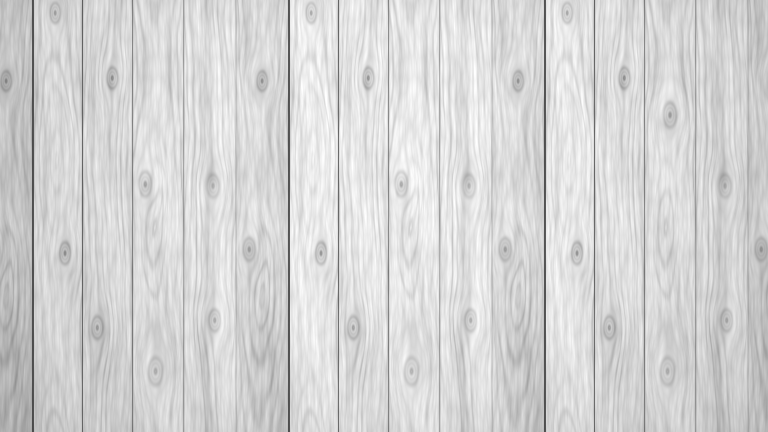
Write a WebGL 1 fragment shader that draws this texture.

```glsl
precision highp float;

uniform vec2 u_resolution;

#define REPEATS 3.0
#define PLANKS 5.0
#define FIRST_SEAM 0.043
#define PAINT vec3(0.925)
#define SEAM_COLOR vec3(0.2)
#define SEAM_HALF_WIDTH 0.0008
#define GRAIN_FREQ 58.0
#define GRAIN_DEPTH 0.095
#define FIBRE_DEPTH 0.12
#define KNOT_RADIUS vec2(0.13, 0.03)
#define VIGNETTE 0.28

float hash(vec2 p) {
  return fract(sin(dot(p, vec2(127.1, 311.7))) * 4375.85);
}

// Distance to the nearest scattered cell point
float cellular(vec2 p) {
  vec2 cell = floor(p);
  float nearest = 2.0;
  for (int y = -1; y <= 1; y++) {
    for (int x = -1; x <= 1; x++) {
      vec2 c = cell + vec2(float(x), float(y));
      vec2 point = c + vec2(hash(c), hash(c + 41.3));
      nearest = min(nearest, length(point - p));
    }
  }
  return nearest;
}

// Knot centre: x across the plank, y up the canvas
vec2 knotCentre(float plank, float k, float tile) {
  float x = 0.45 + 0.2 * sin(plank * 2.3 + k * 1.7);
  float upper = 0.75 + 0.22 * cos(plank * 1.25);
  float lower = 0.29 + 0.15 * cos(plank * 1.3 + 0.6);
  float moved = step(abs(plank - 2.0), 0.5) * step(1.5, tile) * (1.0 - k);
  return vec2(x + 0.25 * moved, mix(upper, lower, k) + 0.16 * moved);
}

// Darkening of one plank by grain, fibre and knots
float woodShade(vec2 p, float plank, float tile) {
  float bend = 0.0;
  float knots = 0.0;
  for (int n = 0; n < 2; n++) {
    float k = float(n);
    float size = 0.75 + 0.5 * hash(vec2(plank, k + 3.0));
    vec2 offset = p - knotCentre(plank, k, tile);
    float r = length(offset / (KNOT_RADIUS * size));
    bend += offset.x * 0.85 * exp(-r * r * 0.16);
    float body = 1.0 - smoothstep(0.5, 1.1, r);
    float rim = exp(-18.0 * (r - 0.95) * (r - 0.95));
    float core = 1.0 - smoothstep(0.1, 0.5, r);
    float strength = 0.5 + 0.5 * hash(vec2(plank + 7.0, k));
    knots += strength * (body * (0.07 + 0.04 * sin(r * 14.0)) + 0.15 * rim + 0.2 * core);
  }

  // Even planks show nested arches, odd planks run nearly straight
  float straight = mod(plank, 2.0);
  float wobble = 0.035 * sin(p.y * 8.0 + plank * 2.1) + 0.012 * sin(p.y * 23.0 + plank * 5.0 + p.x * 3.0);
  float heart = mix(0.45, -0.8, straight);
  float arch = 0.4 * sin(p.y * 4.2 + plank * 1.9 + 0.5);
  float phase = length(vec2(p.x - bend + wobble - heart, arch));
  phase += 0.012 * sin(phase * 19.0 + plank) + 0.008 * sin(p.y * 41.0 + p.x * 9.0);
  float lines = pow(0.5 + 0.5 * sin(phase * GRAIN_FREQ), 3.0);
  float fade = 0.65 + 0.35 * sin(phase * 9.0 + p.y * 5.0 + plank * 2.7);

  // Long fibres and fine pores
  vec2 q = vec2(p.x - bend + wobble + plank * 13.0, p.y);
  float fibre = cellular(q * vec2(9.0, 5.0)) - 0.45;
  fibre += 0.7 * (cellular(q * vec2(21.0, 22.0) + 5.0) - 0.45);

  float streakX = (p.x - 0.45 + wobble) * 9.0;
  float streak = step(abs(plank - 3.0), 0.5) * exp(-streakX * streakX);
  float blotch = 0.014 * sin(p.y * 11.0 + plank * 4.0 + p.x * 4.0);
  return lines * fade * GRAIN_DEPTH + fibre * FIBRE_DEPTH + streak * 0.08 + blotch + knots;
}

void main() {
  vec2 uv = gl_FragCoord.xy / u_resolution;
  float pixel = 1.0 / u_resolution.x;

  // Repeat and plank coordinates, with slightly uneven plank widths
  float across = (uv.x - FIRST_SEAM) * REPEATS;
  float tile = floor(across);
  float t = fract(across);
  float board = (t + 0.012 * sin(3.14159 * t)) * PLANKS;
  float plank = min(floor(board), PLANKS - 1.0);
  float side = board - plank;

  // Painted wood, darkest on the last plank of each repeat
  float shade = woodShade(vec2(side, uv.y), plank, tile);
  shade += 0.012 * sin(plank * 2.4 + 4.5);
  shade += step(3.5, plank) * (0.02 + 0.06 * side * (1.3 - uv.y));
  vec3 color = PAINT - shade;

  // Soft light from above the middle
  vec2 away = uv - vec2(0.52, 0.65);
  color *= 1.0 - VIGNETTE * (away.x * away.x * 1.6 + away.y * away.y * 0.6);

  // Seams weaken across each repeat
  float seam = mod(floor(board + 0.5), PLANKS);
  float gap = min(side, 1.0 - side) / (REPEATS * PLANKS);
  float halfWidth = SEAM_HALF_WIDTH * (1.0 + 0.6 * step(seam, 0.5));
  float strength = 0.8 - 0.15 * seam;
  float edge = clamp((halfWidth - gap) / pixel + 0.5, 0.0, 1.0);
  color -= 0.09 * strength * exp(-gap * 600.0);
  color = mix(color, SEAM_COLOR, edge * strength);

  gl_FragColor = vec4(clamp(color, 0.0, 1.0), 1.0);
}
```
